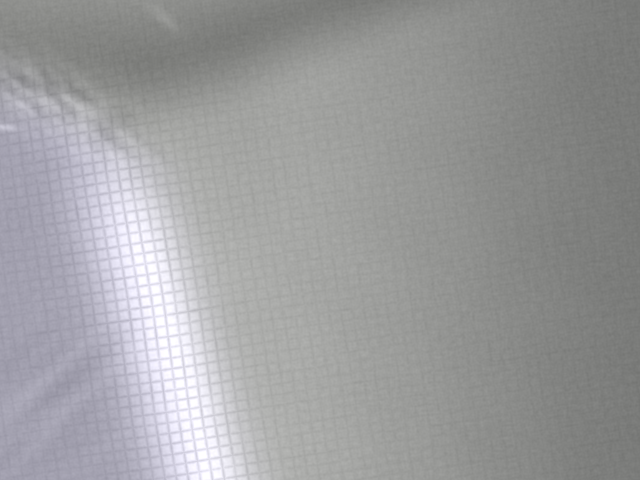
Write a WebGL 1 fragment shader that draws this texture.

```glsl
precision highp float;

uniform vec2 u_resolution;

// Lengths are in units of the canvas height.
const vec2 CELLS = vec2(41.0, 45.0);   // weave repeats per unit length
const float TILT = 0.15;               // weave rotation in radians
const float LINE_HALF_WIDTH = 0.05;    // fraction of a cell
const float LINE_SOFTNESS = 0.22;
const float WARP = 0.005;
const float GRAIN = 0.020;
const float FIBER = 0.018;
const float GLOW_WIDTH_LEFT = 0.115;
const float GLOW_WIDTH_RIGHT = 0.085;
const float GLOW_STRENGTH = 0.22;
const float SHADOW_DEPTH = 0.15;
const vec3 GRAY_LIGHT = vec3(0.634, 0.638, 0.628);
const vec3 GRAY_DARK = vec3(0.470, 0.474, 0.467);
const vec3 LAVENDER = vec3(0.630, 0.623, 0.680);
const vec3 GLOW_COLOR = vec3(0.99, 0.98, 1.03);

vec2 hashGradient(vec2 cell) {
  float h = fract(sin(dot(cell, vec2(127.1, 311.7))) * 43758.5);
  return vec2(cos(6.2832 * h), sin(6.2832 * h));
}

float gradientNoise(vec2 p) {
  vec2 i = floor(p);
  vec2 f = p - i;
  vec2 u = f * f * f * (f * (f * 6.0 - 15.0) + 10.0);
  float a = dot(hashGradient(i), f);
  float b = dot(hashGradient(i + vec2(1.0, 0.0)), f - vec2(1.0, 0.0));
  float c = dot(hashGradient(i + vec2(0.0, 1.0)), f - vec2(0.0, 1.0));
  float d = dot(hashGradient(i + 1.0), f - 1.0);
  return mix(mix(a, b, u.x), mix(c, d, u.x), u.y);
}

vec2 rotate(vec2 p, float angle) {
  float c = cos(angle);
  float s = sin(angle);
  return vec2(c * p.x + s * p.y, c * p.y - s * p.x);
}

float spot(vec2 p, vec2 center, vec2 radius, float angle) {
  vec2 q = rotate(p - center, angle) / radius;
  return exp(-dot(q, q));
}

// Coverage of the thread lines, with an edge never sharper than a pixel.
float weaveLines(vec2 p) {
  vec2 bend = vec2(gradientNoise(p * 4.0), gradientNoise(p * 4.0 + 17.0));
  vec2 grid = rotate(p + WARP * bend, TILT) * CELLS;
  vec2 distanceToLine = 0.5 - abs(fract(grid) - 0.5);
  vec2 edge = max(vec2(LINE_SOFTNESS), CELLS / u_resolution.y);
  vec2 lines = 1.0 - smoothstep(LINE_HALF_WIDTH - 0.5 * edge,
                                LINE_HALF_WIDTH + edge, distanceToLine);
  // Threads vary in strength along and between the rows.
  lines *= 0.9 + 0.5 * vec2(gradientNoise(vec2(floor(grid.x + 0.5) * 0.73, grid.y * 0.4)),
                            gradientNoise(vec2(grid.x * 0.4, floor(grid.y + 0.5) * 0.73)));
  return max(lines.x, lines.y * 0.9);
}

// Signed horizontal distance from the crest of the bright fold.
float foldDistance(vec2 p) {
  float crest = 0.437 - 0.30 * p.y - 0.9 * max(p.y - 0.66, 0.0);
  return p.x - crest;
}

float shadowAmount(vec2 p) {
  float x = p.x - 0.31;
  float height = p.y - (0.765 + 0.06 * x + 0.38 * sqrt(x * x + 0.01));
  float recovery = smoothstep(0.05, 0.24, height);
  float leftFade = 0.65 + 0.35 * smoothstep(0.0, 0.3, p.x);
  return smoothstep(-0.10, 0.08, height) * mix(1.0, 0.4, recovery) * leftFade;
}

// Soft creases at the lower left and small glints at the upper left.
float creases(vec2 p) {
  float streaks = gradientNoise(rotate(p, 0.72) * vec2(4.0, 26.0));
  float lower = spot(p, vec2(0.07, 0.15), vec2(0.20, 0.12), 0.72);
  float ripple = gradientNoise(rotate(p, -0.75) * vec2(14.0, 42.0));
  float upper = spot(p, vec2(0.13, 0.78), vec2(0.16, 0.06), -0.5);
  float glints = spot(p, vec2(0.01, 0.735), vec2(0.025, 0.007), -0.1)
               + spot(p, vec2(0.05, 0.78), vec2(0.03, 0.009), -0.6)
               + 0.5 * spot(p, vec2(0.345, 0.96), vec2(0.04, 0.012), -0.75);
  return 0.08 * streaks * lower + 0.20 * ripple * upper + 0.13 * glints;
}

void main() {
  vec2 p = gl_FragCoord.xy / u_resolution.y;
  float d = foldDistance(p);

  // Broad light across the sheet
  float falloff = smoothstep(0.58, 1.45, p.x + 0.04 * p.y);
  vec3 color = mix(GRAY_LIGHT, GRAY_DARK, falloff);
  float leftSide = (1.0 - smoothstep(-0.10, 0.18, d)) * (1.0 - smoothstep(0.68, 0.98, p.y));
  color = mix(color, LAVENDER, leftSide);
  color -= SHADOW_DEPTH * shadowAmount(p);

  // Bright fold with a longer tail to the right
  float width = d < 0.0 ? GLOW_WIDTH_LEFT : GLOW_WIDTH_RIGHT;
  float fade = 1.0 - smoothstep(0.44, 0.88, p.y);
  float glow = exp(-d * d / (width * width)) * fade;
  float tail = exp(-max(d, 0.0) / 0.18) * smoothstep(-0.18, 0.06, d) * fade;
  color += GLOW_COLOR * (GLOW_STRENGTH * glow + 0.12 * tail);
  color += creases(p);

  // Weave, strongest where the light grazes it
  float nearFold = exp(-abs(d) / 0.28) * (1.0 - smoothstep(0.74, 0.98, p.y));
  float contrast = 0.010 + 0.045 * nearFold + 0.13 * glow;
  color += contrast * (0.35 - weaveLines(p));

  // Cloudy wear, short fibers along both threads, and fine grain
  vec2 thread = rotate(p, TILT);
  float fibers = gradientNoise(thread * vec2(150.0, 50.0))
               + gradientNoise(thread * vec2(50.0, 150.0) + 31.0);
  color += 0.012 * gradientNoise(p * 7.0) + FIBER * fibers
         + GRAIN * gradientNoise(p * 190.0);
  gl_FragColor = vec4(clamp(color, 0.0, 1.0), 1.0);
}
```
